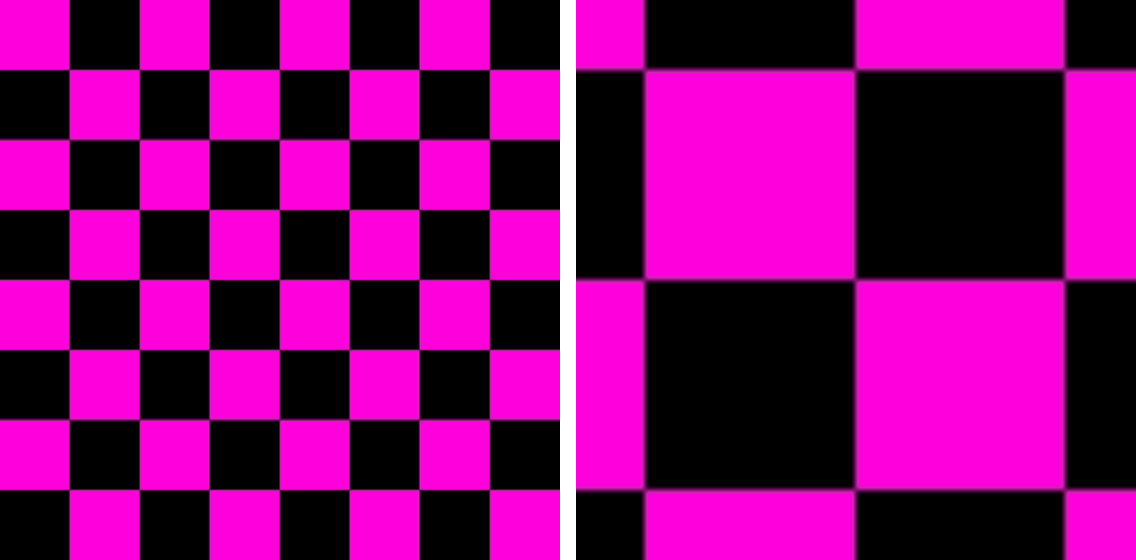
Left: the whole. Right: its middle third, enlarged.
A WebGL 1 fragment shader for this pattern:

```glsl
precision highp float;

uniform vec2 u_resolution;

#define CELLS 8.0
#define EDGE_SOFTNESS 0.0024
#define SEAM_SOFTNESS 0.0042
#define COLUMN_JITTER 0.0012
#define EDGE_GREEN 0.15
#define MAGENTA vec3(0.995, 0.0, 0.86)

float hash(float n) {
    return fract(sin(n * 127.1) * 43758.5453);
}

// Index of the closest interior grid line; the canvas border is not a line.
float nearestLine(float position) {
    return clamp(floor(position * CELLS + 0.5), 1.0, CELLS - 1.0);
}

// Softened square wave: +1 in even cells, -1 in odd cells.
float cellWave(float offset, float line, float softness) {
    float parity = 1.0 - 2.0 * mod(line, 2.0);
    return parity * clamp(offset / softness, -1.0, 1.0);
}

// Black to magenta, with a paler rim just before full magenta.
vec3 edgeRamp(float coverage) {
    float rim = smoothstep(0.2, 0.84, coverage)
              * (1.0 - smoothstep(0.84, 1.0, coverage));
    return MAGENTA * coverage + vec3(0.0, EDGE_GREEN * rim, 0.0);
}

void main() {
    vec2 uv = gl_FragCoord.xy / u_resolution;
    vec2 pixel = 1.0 / u_resolution;

    // Column edges wander slightly.
    float column = nearestLine(uv.x);
    float columnEdge = column / CELLS + (hash(column) - 0.75) * COLUMN_JITTER;
    float waveX = cellWave(uv.x - columnEdge, column,
                           max(EDGE_SOFTNESS, 0.75 * pixel.x));

    // Row edges a quarter from the top and bottom form wider, dim seams.
    float row = nearestLine(uv.y);
    float isSeam = 1.0 - step(0.5, abs(mod(row, CELLS * 0.5) - CELLS * 0.25));
    float rowSoftness = mix(EDGE_SOFTNESS, SEAM_SOFTNESS, isSeam);
    float waveY = cellWave(uv.y - row / CELLS, row,
                           max(rowSoftness, 0.75 * pixel.y));

    float coverage = 0.5 - 0.5 * waveX * waveY;
    gl_FragColor = vec4(edgeRamp(coverage), 1.0);
}
```
